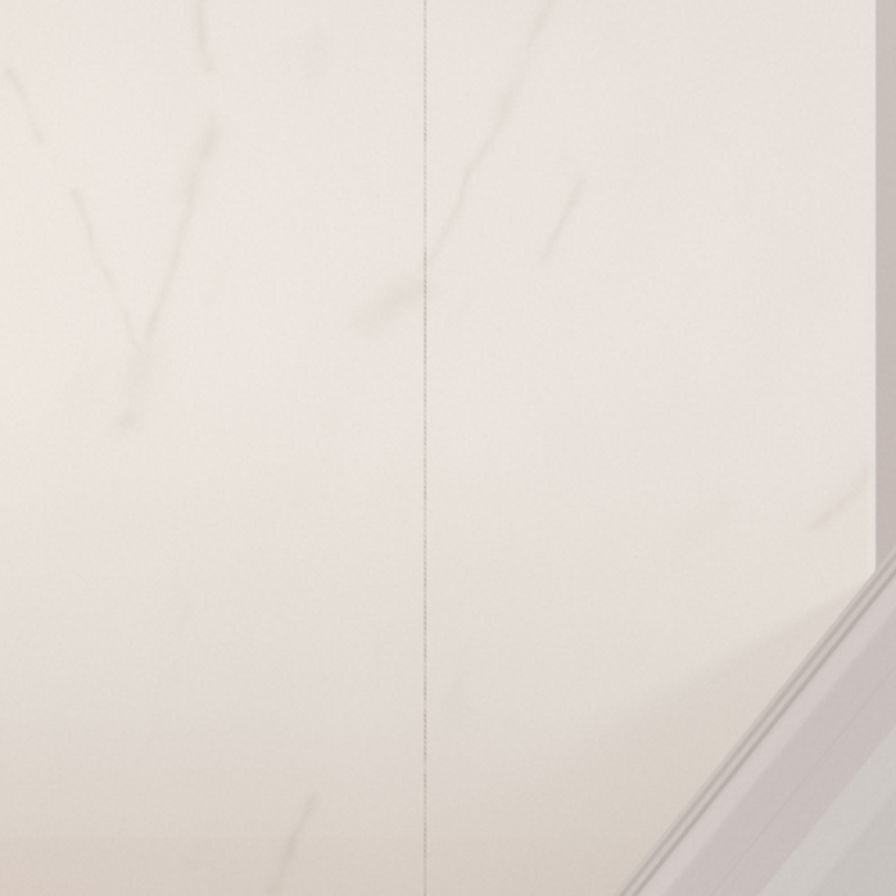
This texture is drawn by a Shadertoy shader. Its source:

```glsl
// A pale marble wall with faint veins and one corded vertical seam.
// Layers: wall gradient, noise-bent vein segments, soft shadow, side recess
// and a diagonal rail built from bands of signed distance.

const int VEINS = 12;
const vec4 VEIN_ENDS[VEINS] = vec4[VEINS](
    vec4(.221, 1.02, .230, .925), vec4(.238, .860, .210, .785),
    vec4(.215, .785, .158, .600), vec4(.160, .595, .136, .535),
    vec4(.082, .785, .158, .600), vec4(.005, .920, .048, .840),
    vec4(.612, 1.00, .560, .870), vec4(.560, .870, .475, .700),
    vec4(.466, .680, .415, .645), vec4(.650, .800, .605, .715),
    vec4(.345, .105, .300, .010), vec4(.970, .475, .910, .410));
const float VEIN_WIDTHS[VEINS] = float[VEINS](
    .007, .012, .006, .017, .005, .005, .009, .006, .019, .006, .007, .008);

vec2 hashGradient(vec2 cell) {
    vec3 q = fract(cell.xyx * vec3(.1031, .1030, .0973));
    q += dot(q, q.yzx + 33.33);
    return 2.0 * fract((q.xx + q.yz) * q.zy) - 1.0;
}

float gradientNoise(vec2 p) {
    vec2 i = floor(p), f = fract(p);
    vec2 u = f * f * f * (f * (f * 6.0 - 15.0) + 10.0);
    vec2 e = vec2(0, 1);
    float a = dot(hashGradient(i), f);
    float b = dot(hashGradient(i + e.yx), f - e.yx);
    float c = dot(hashGradient(i + e.xy), f - e.xy);
    float d = dot(hashGradient(i + e.yy), f - e.yy);
    return mix(mix(a, b, u.x), mix(c, d, u.x), u.y);
}

float fbm(vec2 p) {
    float sum = 0.0, gain = 0.5;
    for (int i = 0; i < 4; i++) {
        sum += gain * gradientNoise(p);
        p = p * 2.03 + 17.0;
        gain *= 0.5;
    }
    return sum;
}

float segmentDistance(vec2 p, vec2 a, vec2 b) {
    vec2 pa = p - a, ba = b - a;
    return length(pa - ba * clamp(dot(pa, ba) / dot(ba, ba), 0.0, 1.0));
}

float edge(float x, float at, float soft) {
    return smoothstep(at - soft, at + soft, x);
}

float band(float x, float from, float to, float soft) {
    return edge(x, from, soft) - edge(x, to, soft);
}

vec3 wallColor(vec2 p) {
    vec3 low = mix(vec3(.840, .797, .763), vec3(.830, .797, .766), p.x);
    vec3 mid = vec3(.884, .855, .822);
    vec3 high = mix(vec3(.934, .908, .881), vec3(.912, .884, .862), p.x);
    vec3 c = mix(low, mid, smoothstep(-.12, .28, p.y));
    c = mix(c, high, smoothstep(.12, .64, p.y));
    float lowerStrip = 1.0 - edge(p.y, .065, .003);
    c -= lowerStrip * (1.0 - .7 * p.x) * vec3(.003, .010, .011);
    return c - .014 * smoothstep(.75, 1.1, p.y) * (1.0 - .5 * p.x);
}

// Soft strands along the listed segments, varied by noise
float veinMask(vec2 p) {
    vec2 bend = vec2(fbm(p * 14.0), fbm(p * 14.0 + 40.0));
    vec2 q = p + .024 * bend;
    float mask = 0.0;
    for (int i = 0; i < VEINS; i++) {
        float r = segmentDistance(q, VEIN_ENDS[i].xy, VEIN_ENDS[i].zw) / VEIN_WIDTHS[i];
        mask = max(mask, .6 * exp(-r * r) + .35 * exp(-r * .7));
    }
    float strands = mask * clamp(.65 + 1.5 * fbm(p * 20.0 + 9.0), .2, 1.0);
    // Faint slanted clouds between the strands
    float cloud = fbm(vec2(p.x * 15.0 - p.y * 5.0, p.y * 8.0) + 5.0);
    return strands + .22 * smoothstep(.12, .40, cloud);
}

// Darkening below a slanted line that fades towards the left
float shadowMask(vec2 p) {
    float below = .353 - (.968 - p.x) * .555 - p.y;
    float soft = .005 + .09 * (.968 - p.x);
    return edge(below, 0.0, soft) * smoothstep(.42, .90, p.x);
}

// Twisted cord: slanted strands repeated up the seam, worn by noise
vec3 addSeam(vec3 c, vec2 p, float aa) {
    float x = p.x - .4745;
    float twist = .5 + .5 * sin(6.2832 * (p.y * 165.0 + x * 110.0));
    float wear = clamp(.85 + .9 * gradientNoise(vec2(p.y * 55.0, 3.5)), .4, 1.1);
    float line = band(x, -.0017, .0017, aa + .0004);
    float strength = mix(.72, .52, p.y) * mix(.6, 1.0, twist) * wear;
    c += .004 * band(x, .0018, .0042, aa);
    return mix(c, vec3(.735, .69, .655), line * strength);
}

vec3 addRecess(vec3 c, vec2 p, float aa) {
    vec3 recess = mix(vec3(.772, .73, .712), vec3(.795, .755, .738), smoothstep(.4, 1.0, p.y));
    c = mix(c, recess, edge(p.x, .977, aa + .0012));
    return mix(c, vec3(.905, .883, .87), .6 * band(p.x, .968, .977, .002));
}

vec3 addRail(vec3 c, vec2 p, float aa) {
    float d = dot(p - vec2(.684, 0.0), vec2(.778, -.627));
    float soft = aa + .001;
    float streak = gradientNoise(vec2(d * 150.0, dot(p, vec2(.627, .778)) * 9.0));
    vec3 rail = vec3(.805, .767, .745);
    rail = mix(rail, vec3(.745, .705, .685), band(d, .005, .010, soft));
    rail = mix(rail, vec3(.725, .685, .665), band(d, .016, .021, soft));
    rail = mix(rail, vec3(.828, .792, .778), band(d, .024, .044, .004));
    rail = mix(rail, vec3(.79, .752, .74), edge(d, .046, .006));
    rail = mix(rail, vec3(.75, .71, .70), .45 * band(d, .084, .086, soft));
    rail = mix(rail, vec3(.812, .79, .776), edge(d, .126, .003));
    rail = mix(rail, vec3(.785, .767, .752), edge(d, .170, .006));
    return mix(c, rail + .006 * streak, edge(d, 0.0, soft));
}

void mainImage(out vec4 fragColor, in vec2 fragCoord) {
    vec2 p = fragCoord / iResolution.xy;
    float aa = .8 / iResolution.y;
    vec3 c = wallColor(p);
    c += .010 * fbm(p * vec2(9.0, 5.0));
    c -= veinMask(p) * vec3(.036, .040, .046);
    c -= shadowMask(p) * vec3(.027, .029, .031);
    c = addSeam(c, p, aa);
    c = addRecess(c, p, aa);
    c = addRail(c, p, aa);
    c += .014 * gradientNoise(p * 250.0) + .007 * gradientNoise(p * 120.0 + 31.0);
    fragColor = vec4(c, 1.0);
}
```
